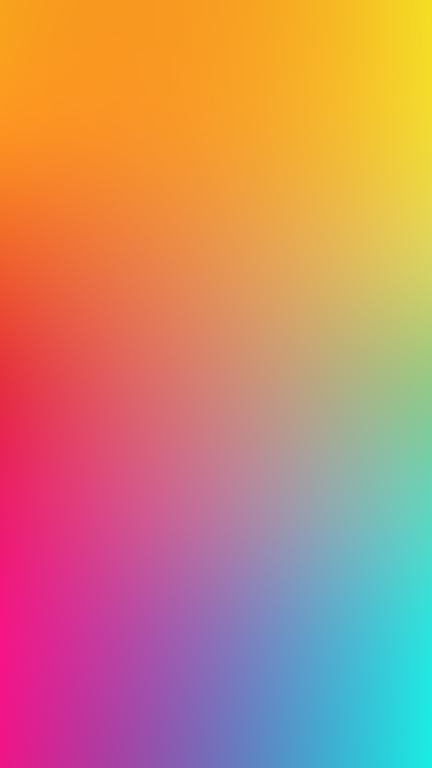
Give the GLSL for this background, as a Shadertoy shader.

```glsl
// Soft mesh gradient: orange and yellow above, crimson, magenta and cyan below.

// Colour stops down the left edge, centre line and right edge, top to bottom
const int STOPS = 7;
const vec3 LEFT_EDGE[STOPS] = vec3[STOPS](
    vec3(0.97, 0.64, 0.11), vec3(0.99, 0.58, 0.13), vec3(0.94, 0.38, 0.17),
    vec3(0.90, 0.18, 0.25), vec3(0.93, 0.11, 0.42), vec3(0.96, 0.08, 0.52),
    vec3(0.94, 0.08, 0.53));
const vec3 CENTRE_LINE[STOPS] = vec3[STOPS](
    vec3(0.97, 0.62, 0.13), vec3(0.97, 0.62, 0.17), vec3(0.91, 0.58, 0.31),
    vec3(0.82, 0.52, 0.46), vec3(0.73, 0.47, 0.62), vec3(0.55, 0.44, 0.72),
    vec3(0.44, 0.44, 0.73));
const vec3 RIGHT_EDGE[STOPS] = vec3[STOPS](
    vec3(0.96, 0.87, 0.14), vec3(0.95, 0.86, 0.20), vec3(0.86, 0.83, 0.37),
    vec3(0.58, 0.79, 0.53), vec3(0.37, 0.84, 0.75), vec3(0.16, 0.90, 0.87),
    vec3(0.10, 0.93, 0.89));

// Smooth Catmull-Rom curve through evenly spaced stops
vec3 colourRamp(vec3 stops[STOPS], float t) {
    float position = clamp(t, 0.0, 1.0) * float(STOPS - 1);
    int i = min(int(position), STOPS - 2);
    float f = position - float(i);
    vec3 before = stops[max(i - 1, 0)];
    vec3 start = stops[i];
    vec3 end = stops[i + 1];
    vec3 after = stops[min(i + 2, STOPS - 1)];
    vec3 startSlope = 0.5 * (end - before);
    vec3 endSlope = 0.5 * (after - start);
    vec3 bend = f * (1.0 - f) * ((1.0 - f) * (startSlope - end + start)
                               + f * (end - start - endSlope));
    return mix(start, end, f) + bend;
}

// Quadratic curve through three colours at x = 0, 0.5 and 1
vec3 blendAcross(vec3 left, vec3 centre, vec3 right, float x) {
    return left * (2.0 * (x - 0.5) * (x - 1.0))
         + centre * (4.0 * x * (1.0 - x))
         + right * (2.0 * x * (x - 0.5));
}

void mainImage(out vec4 fragColor, in vec2 fragCoord) {
    vec2 uv = fragCoord / iResolution.xy;
    float depth = 1.0 - uv.y;

    vec3 colour = blendAcross(colourRamp(LEFT_EDGE, depth),
                              colourRamp(CENTRE_LINE, depth),
                              colourRamp(RIGHT_EDGE, depth), uv.x);
    fragColor = vec4(clamp(colour, 0.0, 1.0), 1.0);
}
```
